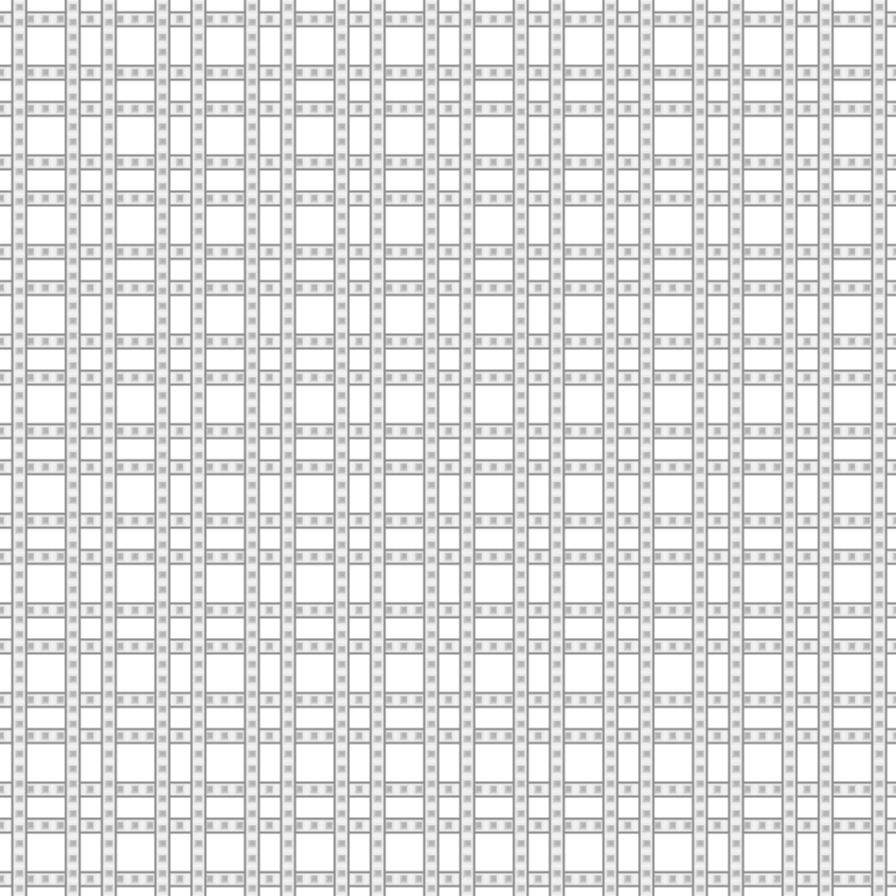
A three.js fragment shader for this pattern:

```glsl
// Plaid of paired grey ribbons, ten repeats each way, on white.
// Each ribbon has dark edge lines and a row of small two-tone squares;
// the upright ribbons lie over the level ones. All distances wrap.

#define REPEATS 10.0
#define RAIL_A 0.215
#define RAIL_B 0.812
#define HALF_WIDTH 0.090
#define LINE_WIDTH 0.025
#define SQUARES 6.0
#define SQUARE_HALF vec2(0.042, 0.038)
#define SOFTNESS 0.020
#define EDGE_GREY 0.56
#define BAND_GREY 0.925
#define SQUARE_GREY 0.78
#define SHADE_GREY 0.70

varying vec2 vUv;

// Soft coverage of the inside of a signed distance.
float cover(float d) {
  return clamp(0.5 - d / SOFTNESS, 0.0, 1.0);
}

float boxDistance(vec2 p, vec2 halfSize) {
  vec2 d = abs(p) - halfSize;
  return length(max(d, 0.0)) + min(max(d.x, d.y), 0.0);
}

// Signed offset from the nearest whole number.
float wrapOffset(float x) {
  return fract(x + 0.5) - 0.5;
}

// Signed offset from the nearer of the two ribbons in a repeat.
float railOffset(float x) {
  float a = wrapOffset(x - RAIL_A);
  float b = wrapOffset(x - RAIL_B);
  return abs(a) < abs(b) ? a : b;
}

// Signed offset from the nearest square along a ribbon.
float squareOffset(float along, float phase) {
  return wrapOffset(along * SQUARES - phase) / SQUARES;
}

// Paints one ribbon over the ground; x of q runs across, y along.
// The shade vector points to the darker corner of each square.
float ribbon(float ground, vec2 q, vec2 shade) {
  float edge = abs(q.x) - HALF_WIDTH;

  // Pale stripe midway between the squares.
  float stripe = cover(0.5 / SQUARES - abs(q.y) - 0.016);
  float grey = BAND_GREY + 0.025 * stripe;

  // Square with a darker inner corner.
  grey = mix(grey, SQUARE_GREY, cover(boxDistance(q, SQUARE_HALF)));
  vec2 corner = q - shade * 0.008;
  grey = mix(grey, SHADE_GREY, cover(boxDistance(corner, SQUARE_HALF * 0.66)));

  // Edge lines.
  grey = mix(grey, EDGE_GREY, cover(-edge - LINE_WIDTH));
  return mix(ground, grey, cover(edge));
}

void main() {
  vec2 p = vec2(vUv.x, 1.0 - vUv.y) * REPEATS;

  // Level ribbons first, upright ribbons on top.
  vec2 level = vec2(railOffset(p.y), squareOffset(p.x, 0.03));
  vec2 upright = vec2(railOffset(p.x), squareOffset(p.y, 0.5));
  float grey = ribbon(1.0, level, vec2(-1.0, 1.0));
  grey = ribbon(grey, upright, vec2(1.0, -1.0));

  gl_FragColor = vec4(vec3(grey), 1.0);
}
```
